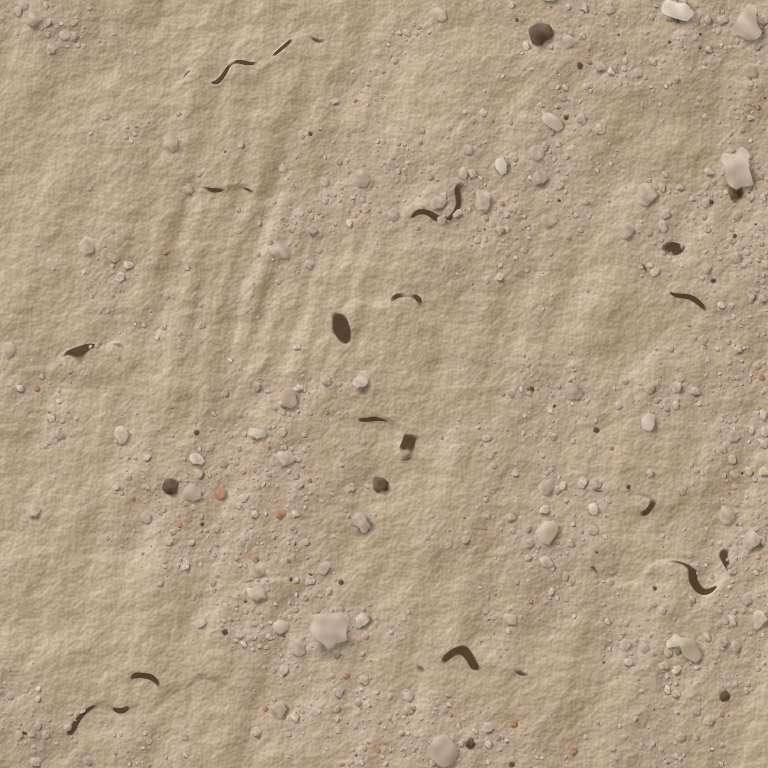
Write a WebGL 1 fragment shader that draws this texture.

```glsl
precision highp float;
uniform vec2 u_resolution;

const vec2 LIGHT = vec2(-0.6, 0.8);
const vec3 SAND = vec3(0.705, 0.627, 0.535);
const vec3 CREVICE = vec3(0.27, 0.20, 0.14);

vec2 hash2(vec2 p) {
  vec3 q = fract(p.xyx * vec3(0.1031, 0.1030, 0.0973));
  q += dot(q, q.yzx + 33.33);
  return fract((q.xx + q.yz) * q.zy);
}

float corner(vec2 cell, vec2 offset) {
  float angle = 6.2832 * hash2(cell).x;
  return dot(vec2(cos(angle), sin(angle)), offset);
}

float noise(vec2 p) {
  vec2 i = floor(p), f = p - i;
  vec2 u = f * f * f * (f * (f * 6.0 - 15.0) + 10.0);
  vec2 e = vec2(1.0, 0.0);
  return mix(mix(corner(i, f), corner(i + e.xy, f - e.xy), u.x),
             mix(corner(i + e.yx, f - e.yx), corner(i + e.xx, f - e.xx), u.x), u.y);
}

// x: signed distance-like value across a ledge, y: where ledges exist
vec2 ledge(vec2 p) {
  vec2 wobble = vec2(noise(p * 17.0), noise(p * 21.0 + 40.0));
  float across = noise(p * vec2(2.4, 4.2) + 0.22 * wobble + 12.0);
  return vec2(across, smoothstep(0.08, 0.32, noise(p * 5.0 + 31.0)));
}

// Sand relief: octaves of equal slope, wind-worn grooves, and ledges
float relief(vec2 p) {
  float h = 0.0, f = 6.0, weight = 0.32;
  for (int i = 0; i < 6; i++) {
    h += weight * noise(p * f + f) / f;
    f *= 2.05;
    weight *= 1.2;
  }
  vec2 g = vec2(p.x - 0.28 * p.y, p.y + 0.28 * p.x);
  g.x += 0.012 * noise(p * 9.0);
  float worn = 1.0 - smoothstep(0.3, 1.0, length((p - vec2(0.34, 0.62)) / vec2(0.2, 0.26)));
  h += worn * 1.6 * noise(g * vec2(38.0, 6.0)) / 38.0;
  h += 0.7 * noise(g * vec2(18.0, 3.0) + 7.0) / 18.0;
  vec2 l = ledge(p);
  return h + 0.022 * l.y * smoothstep(-0.05, 0.05, l.x);
}

// Share of cells that hold a stone: clustered, denser to the right and below
float cover(vec2 p) {
  float bias = 0.35 * (p.x - 0.5) + 0.2 * (0.5 - p.y);
  return smoothstep(-0.3, 0.55, noise(p * 4.5 + 3.0) + 0.5 * noise(p * 13.0) + bias);
}

vec3 scatterStones(vec3 color, vec2 p, float cells, float amount) {
  vec2 grid = p * cells;
  vec2 warp = vec2(noise(grid * 2.6), noise(grid * 2.6 + 50.0));
  float facet = noise(grid * 4.0 + 20.0);
  for (int y = -1; y <= 1; y++) {
    for (int x = -1; x <= 1; x++) {
      vec2 id = floor(grid) + vec2(float(x), float(y));
      vec2 place = hash2(id + cells * 3.0);
      vec2 kind = hash2(id + cells * 5.0 + 71.0);
      vec2 look = hash2(id + cells * 7.0 + 23.0);
      vec2 center = id + 0.2 + 0.6 * place;
      float present = step(kind.y, amount * cover(center / cells));
      float size = mix(0.14, 0.4, kind.x * kind.x);
      vec2 d = (grid - center) / size + 0.5 * warp;

      // Angular, turned and flattened outline
      float c = cos(6.2832 * look.x), s = sin(6.2832 * look.x);
      vec2 q = abs(mat2(c, -s, s, c) * d) * vec2(1.0, 1.0 + 0.6 * look.y);
      float dist = mix(length(q), max(q.x, 0.5 * q.x + 0.87 * q.y), 0.7);
      float soft = 0.0015 * cells / size;
      float body = present * (1.0 - smoothstep(1.0 - soft, 1.0 + soft, dist));
      float shadow = present * (1.0 - smoothstep(0.6, 1.2, length(d + 0.4 * LIGHT)));

      float lit = clamp(dot(d, LIGHT), -1.0, 1.0);
      vec3 stone = mix(vec3(0.69, 0.61, 0.52), vec3(0.85, 0.79, 0.72), place.y * look.y + 0.15);
      stone = mix(stone, vec3(0.72, 0.53, 0.41), step(0.975, look.y));
      stone = mix(stone, CREVICE + 0.1, step(look.y, 0.02));
      stone += 0.09 * lit + 0.14 * facet;
      color *= 1.0 - 0.36 * shadow;
      color = mix(color, stone, body * 0.92);
    }
  }
  return color;
}

void main() {
  vec2 p = gl_FragCoord.xy / u_resolution;

  // Directional light on the sand
  float slope = (relief(p - 0.0008 * LIGHT) - relief(p + 0.0008 * LIGHT)) / 0.0016;
  float shade = 0.046 * clamp(-slope * -1.0, -3.2, 3.0);
  vec3 color = SAND + shade + 0.03 * noise(p * 3.0 + 8.0);

  // Broken dark cracks along the ledges
  vec2 l = ledge(p);
  float width = 0.02 * l.y * smoothstep(-0.15, 0.4, noise(p * 24.0 + 5.0));
  float crack = 1.0 - smoothstep(width, width + 0.012, abs(l.x));
  color = mix(color, CREVICE, 0.85 * crack * smoothstep(0.002, 0.009, width));

  // Stones from grit to pebbles
  color = scatterStones(color, p, 105.0, 0.5);
  color = scatterStones(color, p, 56.0, 0.45);
  color = scatterStones(color, p, 29.0, 0.36);
  color = scatterStones(color, p, 15.0, 0.3);

  gl_FragColor = vec4(clamp(color, 0.0, 1.0), 1.0);
}
```
